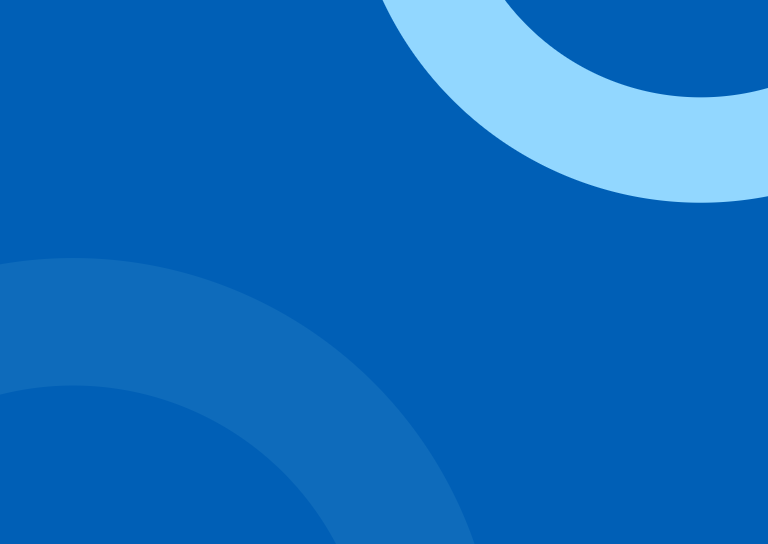
Write a WebGL 1 fragment shader that draws this background.

```glsl
precision highp float;

uniform vec2 u_resolution;

const vec3 BASE_BLUE = vec3(0.0, 0.373, 0.714);
const vec3 MUTED_BLUE = vec3(0.055, 0.42, 0.733);
const vec3 SKY_BLUE = vec3(0.573, 0.843, 1.0);

// Lengths are in canvas heights; radii follow the middle of each band.
const vec2 LOWER_CENTER = vec2(0.1345, -0.255);
const float LOWER_RADIUS = 0.6635;
const float LOWER_WIDTH = 0.2343;

const vec2 UPPER_CENTER = vec2(1.2880, 1.2725);
const float UPPER_RADIUS = 0.5483;
const float UPPER_WIDTH = 0.1937;

// Signed distance to a circular band
float ringDistance(vec2 p, vec2 center, float radius, float width) {
  return abs(length(p - center) - radius) - 0.5 * width;
}

// Antialiased coverage across one pixel
float coverage(float signedDistance) {
  return clamp(0.5 - signedDistance * u_resolution.y, 0.0, 1.0);
}

void main() {
  vec2 p = gl_FragCoord.xy / u_resolution.y;

  float lowerRing = ringDistance(p, LOWER_CENTER, LOWER_RADIUS, LOWER_WIDTH);
  float upperRing = ringDistance(p, UPPER_CENTER, UPPER_RADIUS, UPPER_WIDTH);

  // Layer the rings over the flat ground
  vec3 color = mix(BASE_BLUE, MUTED_BLUE, coverage(lowerRing));
  color = mix(color, SKY_BLUE, coverage(upperRing));

  gl_FragColor = vec4(color, 1.0);
}
```
